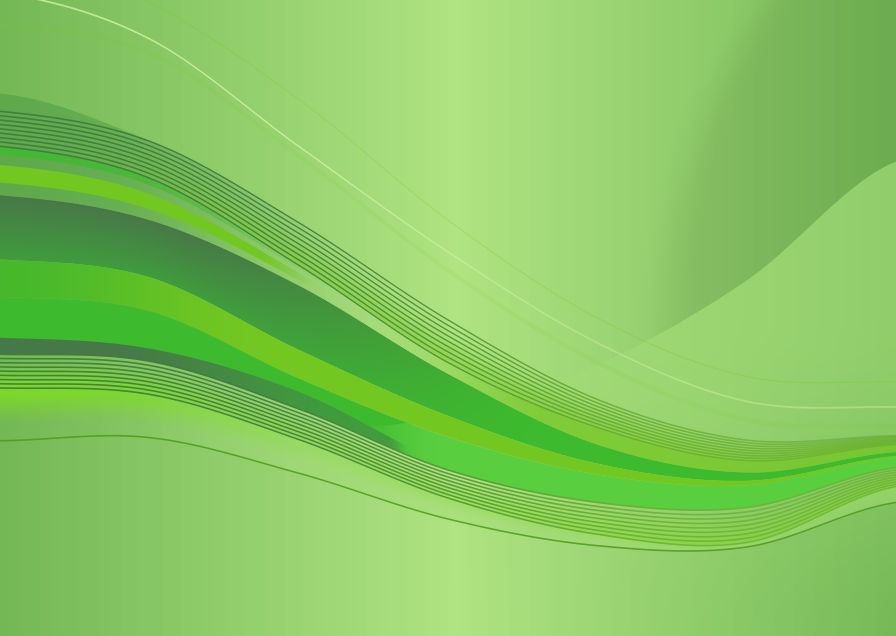
Give the GLSL for this background, as a Shadertoy shader.

```glsl
// Flowing green ribbons over a soft horizontal gradient with a large curved shade.
// Each edge is a smooth spline of height over x; the strips are filled between
// pairs of edges, and fine parallel lines are blended from one edge to another.

#define LINE_COUNT 9
#define LINE_HALF_WIDTH 0.0013
#define GRADIENT_STEPS 44.0
#define GLOW_CENTRE 0.51
#define SHADE_STRENGTH 0.075

const vec3 SIDE_GREEN = vec3(0.45, 0.72, 0.33);
const vec3 PALE_GREEN = vec3(0.69, 0.89, 0.51);
const vec3 SOFT_GREEN = vec3(0.64, 0.86, 0.47);
const vec3 MOSS = vec3(0.28, 0.47, 0.28);
const vec3 LEAF = vec3(0.25, 0.61, 0.24);
const vec3 VIVID = vec3(0.24, 0.73, 0.18);
const vec3 LIME = vec3(0.45, 0.78, 0.13);
const vec3 BRIGHT_LIME = vec3(0.49, 0.86, 0.14);

// Catmull-Rom spline through seven evenly spaced heights, in percent from the top.
float curve(float x, float k[7]) {
    float s = clamp(x, 0.0, 0.9999) * 6.0;
    int i = int(s);
    float t = fract(s);
    float a = k[max(i - 1, 0)], b = k[i], c = k[i + 1], d = k[min(i + 2, 6)];
    float h = b + 0.5 * t * (c - a + t * (2.0 * a - 5.0 * b + 4.0 * c - d
            + t * (3.0 * (b - c) + d - a)));
    return h * 0.01;
}

float below(float y, float edge) {
    return clamp((y - edge) * iResolution.y + 0.5, 0.0, 1.0);
}

float strip(float y, float top, float bottom) {
    return below(y, top) * (1.0 - below(y, bottom));
}

float stroke(float y, float edge, float halfWidth) {
    return clamp((halfWidth - abs(y - edge)) * iResolution.y + 0.5, 0.0, 1.0);
}

vec3 background(float x, float y, float arc) {
    float stepped = (floor(x * GRADIENT_STEPS) + 0.5) / GRADIENT_STEPS;
    float glow = 1.0 - abs(mix(x, stepped, 0.5) - GLOW_CENTRE) / 0.51;
    vec3 col = mix(SIDE_GREEN, PALE_GREEN, glow);
    float under = below(y, arc);
    // Light pool under the arc, shade above it
    float pool = smoothstep(0.45, 0.78, x) * (1.0 - smoothstep(0.5, 1.0, y));
    col = mix(col, SOFT_GREEN, 0.6 * pool * under);
    float shadeLeft = 0.716 + 0.117 * pow(max(1.0 - y * 2.0, 0.0), 2.0);
    float shade = smoothstep(shadeLeft - 0.01, shadeLeft + 0.06, x);
    return col * (1.0 - SHADE_STRENGTH * shade * (1.0 - under));
}

void mainImage(out vec4 fragColor, in vec2 fragCoord) {
    vec2 uv = fragCoord / iResolution.xy;
    float x = uv.x, y = 1.0 - uv.y;

    // Edges, from top to bottom
    float pale = curve(x, float[7](-1.2, 6.1, 23.0, 39.6, 53.9, 63.1, 64.0));
    float faint = curve(x, float[7](-8.0, 0.4, 15.6, 34.6, 50.0, 59.2, 60.0));
    float haze = curve(x, float[7](4.0, 8.3, 24.5, 42.5, 57.0, 66.0, 67.0));
    float upperTop = curve(x, float[7](17.5, 22.2, 35.0, 50.3, 62.8, 69.2, 68.5));
    float upperEnd = curve(x, float[7](23.0, 28.0, 41.7, 57.0, 67.2, 72.4, 69.9));
    float ribbonTop = curve(x, float[7](30.7, 34.6, 44.9, 58.8, 69.9, 74.3, 71.1));
    float limeTop = curve(x, float[7](40.8, 43.6, 55.0, 65.4, 72.9, 75.6, 71.7));
    float limeEnd = curve(x, float[7](46.7, 48.9, 59.5, 68.7, 74.6, 76.3, 72.0));
    float darkTop = curve(x, float[7](53.1, 54.8, 61.6, 73.0, 79.0, 79.8, 73.5));
    float ribbonEnd = curve(x, float[7](55.7, 56.8, 64.3, 73.9, 79.0, 79.8, 73.5));
    float lowerEnd = curve(x, float[7](61.0, 62.0, 69.1, 78.3, 84.0, 85.3, 76.5));
    float lowest = curve(x, float[7](69.3, 68.8, 74.4, 81.6, 85.8, 86.0, 79.0));
    float arc = curve(x, float[7](56.6, 64.2, 67.3, 65.4, 57.4, 44.1, 25.4));

    vec3 col = background(x, y, arc);
    float right = smoothstep(0.3, 0.6, x);
    float leftFade = 1.0 - smoothstep(0.05, 0.42, x);

    // Faint sweeping lines
    col = mix(col, LIME, 0.10 * stroke(y, haze, 0.004));
    col = mix(col, LIME, 0.28 * stroke(y, faint, 0.001));
    col = mix(col, vec3(0.84, 0.96, 0.66), mix(0.75, 0.4, right) * stroke(y, pale, 0.0014));

    // Upper shade and the strips between the lines and the ribbon
    float shadeTop = upperTop - 0.028 * (1.0 - smoothstep(0.0, 0.18, x));
    col = mix(col, vec3(0.33, 0.63, 0.28), 0.65 * leftFade * strip(y, shadeTop, ribbonTop));
    float across = (y - upperTop) / max(upperEnd - upperTop, 0.001);
    col = mix(col, LIME, 0.5 * smoothstep(0.1, 1.0, across) * smoothstep(0.0, 0.35, x)
            * strip(y, upperTop, upperEnd));
    float gap = ribbonTop - upperEnd;
    col = mix(col, VIVID, 0.8 * leftFade * strip(y, upperEnd, upperEnd + 0.17 * gap));
    col = mix(col, LIME, (1.0 - smoothstep(0.28, 0.36, x))
            * strip(y, upperEnd + 0.38 * gap, upperEnd + 0.74 * gap));
    col = mix(col, LIME, 0.75 * smoothstep(0.4, 0.62, x) * strip(y, upperEnd, ribbonTop));

    // Lower glow
    float glowFade = 1.0 - smoothstep(lowerEnd, mix(lowerEnd, lowest, 0.75), y);
    col = mix(col, BRIGHT_LIME, mix(0.9, 0.4, smoothstep(0.0, 0.4, x))
            * smoothstep(ribbonEnd, lowerEnd, y) * glowFade);
    col = mix(col, SOFT_GREEN, 0.5 * smoothstep(0.1, 0.4, x) * strip(y, lowerEnd, lowest));

    // Main ribbon
    float depth = clamp((y - ribbonTop) / max(limeTop - ribbonTop, 0.001), 0.0, 1.0);
    vec3 upperBody = mix(mix(MOSS, LEAF, depth), VIVID, smoothstep(0.18, 0.62, x));
    col = mix(col, upperBody, strip(y, ribbonTop, limeTop));
    col = mix(col, mix(vec3(0.28, 0.72, 0.17), LIME, smoothstep(0.0, 0.3, x)), strip(y, limeTop, limeEnd));
    vec3 lowerBody = mix(VIVID, vec3(0.35, 0.81, 0.25), smoothstep(0.38, 0.5, x) * below(y, arc));
    col = mix(col, lowerBody, strip(y, limeEnd, ribbonEnd));
    vec3 darkEdge = mix(MOSS, LEAF, smoothstep(0.1, 0.4, x));
    col = mix(col, darkEdge, (1.0 - smoothstep(0.43, 0.46, x)) * strip(y, darkTop, ribbonEnd));

    // Parallel fine lines
    vec3 lineColour = mix(vec3(0.24, 0.48, 0.25), vec3(0.40, 0.67, 0.16), smoothstep(0.25, 0.75, x));
    float lineFade = mix(0.9, 0.6, smoothstep(0.5, 1.0, x));
    for (int i = 0; i < LINE_COUNT; i++) {
        float f = float(i) / float(LINE_COUNT - 1);
        float lines = max(stroke(y, mix(upperTop, upperEnd, f), LINE_HALF_WIDTH),
                          stroke(y, mix(ribbonEnd, lowerEnd, f), LINE_HALF_WIDTH));
        col = mix(col, lineColour, lineFade * lines);
    }
    col = mix(col, vec3(0.30, 0.61, 0.10), 0.85 * stroke(y, lowest, LINE_HALF_WIDTH));
    fragColor = vec4(col, 1.0);
}
```
